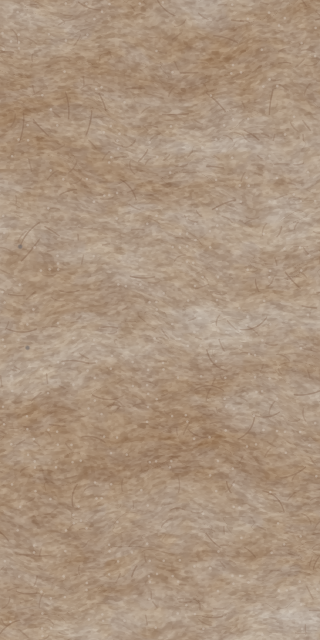
Write a Shadertoy shader that draws this texture.

```glsl
// Aged fibrous paper: soft brown stains lie in level bands under a fine,
// mostly horizontal grain. Smooth cellular noise, stretched and bent by
// layered sines, makes both; hairs and specks are scattered on grids.

const vec3 PAPER = vec3(0.671, 0.583, 0.500);
const vec3 STAIN_RANGE = vec3(0.024, 0.036, 0.045);
const vec3 GRAIN_RANGE = vec3(0.030, 0.035, 0.036);
const vec3 HAIR_BROWN = vec3(0.47, 0.34, 0.26);
const vec3 SPECK_GREY = vec3(0.43, 0.40, 0.39);
const vec3 FLECK_PALE = vec3(0.81, 0.76, 0.71);

vec3 hash3(vec2 cell, float seed) {
    vec3 q = fract(vec3(cell.xyx + seed * 7.31) * vec3(0.1031, 0.1030, 0.0973));
    q += dot(q, q.yxz + 33.33);
    return fract((q.xxy + q.yzz) * q.zyx);
}

// Smooth cellular noise, about -1 to 1: nearby cell points blend their values.
float cellNoise(vec2 p, float seed) {
    vec2 base = floor(p);
    float total = 0.0, weight = 0.0001;
    for (int j = -1; j <= 1; j++)
    for (int i = -1; i <= 1; i++) {
        vec2 cell = base + vec2(i, j);
        vec3 h = hash3(cell, seed);
        vec2 d = cell + h.xy - p;
        float w = exp(-7.0 * dot(d, d));
        total += w * (2.0 * h.z - 1.0);
        weight += w;
    }
    return total / weight;
}

// Layered sines tilt the fibres gently up and down.
vec2 bend(vec2 p) {
    float lift = 0.022 * sin(5.0 * p.x + 3.1 * p.y)
               + 0.011 * sin(11.0 * p.x - 7.0 * p.y + 1.3)
               + 0.005 * sin(29.0 * p.x + 17.0 * p.y);
    return p + vec2(0.0, lift);
}

// Broad bands and ragged clouds.
float stains(vec2 p) {
    float bands = 0.45 * cos(5.0 * (p.y - 1.1) + 0.5 * sin(4.0 * p.x));
    return bands + 1.2 * cellNoise(p * vec2(2.2, 6.0), 1.0)
                 + 0.8 * cellNoise(p * vec2(5.0, 14.0), 2.0)
                 + 0.55 * cellNoise(p * vec2(13.0, 28.0), 3.0);
}

// Short matted fibres, from coarse to fine.
float grain(vec2 p) {
    return 0.85 * cellNoise(p * vec2(22.0, 62.0), 4.0)
         + 1.15 * cellNoise(p * vec2(44.0, 108.0), 5.0)
         + 1.05 * cellNoise(p * vec2(95.0, 150.0), 6.0);
}

// Thin dark creases along the zero line of stretched noise, in patches.
float creases(vec2 p) {
    float line = 1.0 - smoothstep(0.0, 0.16, abs(cellNoise(p * vec2(14.0, 38.0), 7.0)));
    return line * smoothstep(0.0, 0.6, cellNoise(p * vec2(9.0, 16.0), 8.0));
}

// Curved hairs: one bowed stroke per chosen grid cell.
float hairs(vec2 p, float scale, float chance, float seed) {
    vec2 q = p * scale, base = floor(q);
    float cover = 0.0;
    for (int j = -1; j <= 1; j++)
    for (int i = -1; i <= 1; i++) {
        vec2 cell = base + vec2(i, j);
        vec3 h = hash3(cell, seed), k = hash3(cell, seed + 1.0);
        float turn = 3.1416 * (h.z - 0.5) * abs(h.z - 0.5) * 2.0;
        vec2 d = q - cell - h.xy;
        d = mat2(cos(turn), -sin(turn), sin(turn), cos(turn)) * d;
        float halfLength = mix(0.15, 0.42, k.y);
        d.y += (k.z - 0.5) * 1.6 * d.x * d.x;
        float dist = length(vec2(max(abs(d.x) - halfLength, 0.0), d.y)) / scale;
        float ink = 1.0 - smoothstep(0.0006, 0.0042, dist);
        cover = max(cover, ink * step(k.x, chance));
    }
    return cover;
}

// Small soft dots in chosen grid cells, kept clear of the cell edges.
float specks(vec2 p, float scale, float chance, float radius, float seed) {
    vec2 q = p * scale, cell = floor(q);
    vec3 h = hash3(cell, seed);
    float dist = length(fract(q) - mix(vec2(0.3), vec2(0.7), h.xy)) / scale;
    return (1.0 - smoothstep(0.3 * radius, radius, dist)) * step(h.z, chance);
}

void mainImage(out vec4 fragColor, in vec2 fragCoord) {
    vec2 p = fragCoord / iResolution.x;
    vec2 fibre = bend(p);

    vec3 color = PAPER + STAIN_RANGE * stains(fibre) + GRAIN_RANGE * grain(fibre);
    color -= GRAIN_RANGE * 1.1 * (creases(fibre) - 0.12);

    // Slight drift between ochre and grey
    color += vec3(0.006, 0.0, -0.012) * cellNoise(fibre * vec2(18.0, 30.0), 9.0);

    color = mix(color, HAIR_BROWN, 0.30 * hairs(p, 9.0, 0.35, 11.0));
    color = mix(color, HAIR_BROWN, 0.22 * hairs(p, 19.0, 0.35, 14.0));
    color = mix(color, FLECK_PALE, 0.50 * specks(p, 42.0, 0.10, 0.006, 17.0));
    color = mix(color, SPECK_GREY, 0.65 * specks(p, 7.0, 0.04, 0.010, 19.0));

    fragColor = vec4(clamp(color, 0.0, 1.0), 1.0);
}
```
